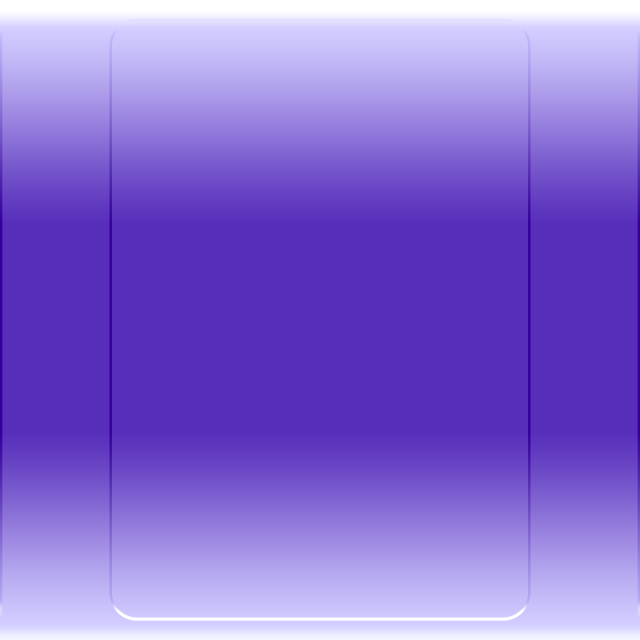
This background is drawn by a three.js fragment shader. Its source:

```glsl
varying vec2 vUv;

// Signed distance to a box with rounded corners
float roundedBox(vec2 p, vec2 halfSize, float radius) {
  vec2 q = abs(p) - halfSize + radius;
  return length(max(q, 0.0)) + min(max(q.x, q.y), 0.0) - radius;
}

// 0 in the deep middle band, 1 at the pale upper and lower ends
float paleness(float y) {
  float upper = clamp((y - 0.65) / 0.302, 0.0, 1.0);
  float lower = clamp((0.325 - y) / 0.298, 0.0, 1.0);
  float t = max(upper, lower);
  return mix(t, smoothstep(0.0, 1.0, t), 0.3);
}

vec3 backdrop(float y) {
  vec3 violet = vec3(0.34, 0.18, 0.73);
  vec3 lavender = vec3(0.82, 0.80, 1.0);
  vec3 color = mix(violet, lavender, paleness(y));

  // White glow at the top, fainter at the bottom
  color = mix(color, vec3(1.0), smoothstep(0.95, 0.987, y));
  return mix(color, vec3(0.95, 0.96, 1.0), 1.0 - smoothstep(0.0, 0.028, y));
}

vec3 outlineColor(float y) {
  vec3 indigo = vec3(0.20, 0.0, 0.60);
  vec3 lilac = vec3(0.77, 0.73, 0.98);
  vec3 color = mix(indigo, lilac, paleness(y));
  color = mix(color, vec3(0.88, 0.88, 1.0), smoothstep(0.94, 0.969, y));
  return mix(color, vec3(1.0), 1.0 - smoothstep(0.042, 0.062, y));
}

void main() {
  vec3 color = backdrop(vUv.y);
  vec3 lineColor = outlineColor(vUv.y);

  // Panel outline, a little thicker along its bottom edge
  float dist = abs(roundedBox(vUv - vec2(0.5, 0.5007), vec2(0.327, 0.468), 0.041));
  float halfWidth = mix(0.0025, 0.0019, smoothstep(0.035, 0.06, vUv.y));
  float outline = 1.0 - smoothstep(halfWidth - 0.001, halfWidth + 0.001, dist);
  color = mix(color, lineColor, outline);

  // Thin lines at the left and right borders, fading at both ends
  float border = 1.0 - smoothstep(0.0025, 0.0048, min(vUv.x, 1.0 - vUv.x));
  border *= smoothstep(0.03, 0.07, vUv.y) * (1.0 - smoothstep(0.93, 0.97, vUv.y));
  color = mix(color, lineColor, border);

  gl_FragColor = vec4(color, 1.0);
}
```
